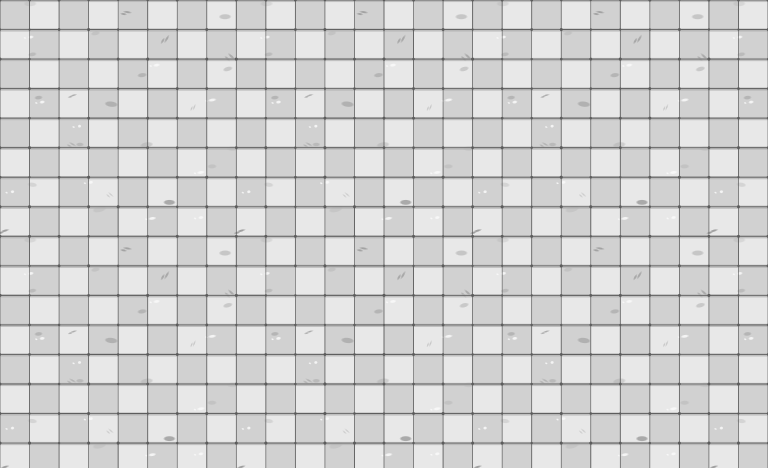
Write a Shadertoy shader that draws this texture.

```glsl
// Pale two-tone checker tiles with fine grout, corner dots, stains, scratches and chips.

const float TILES_ACROSS = 26.0;
const float PERIOD = 8.0;            // wear repeats every 8 x 8 tiles
const int STAINS = 15;
const int SCRATCHES = 8;
const int CHIPS = 10;

const vec3 LIGHT_TILE = vec3(0.91);
const vec3 DARK_TILE = vec3(0.82);
const vec3 BEVEL = vec3(0.70);
const vec3 GROUT = vec3(0.36);
const vec3 STAIN = vec3(0.64);
const vec3 SCRATCH = vec3(0.58);
const vec3 CHIP = vec3(0.98);

float hash(vec2 p) {
    return fract(sin(dot(p, vec2(127.1, 311.7))) * 43758.5453);
}

// Exact pixel coverage of a line with the given half width
float lineCover(float d, float halfWidth, float px) {
    float a = clamp(d + 0.5 * px, -halfWidth, halfWidth);
    float b = clamp(d - 0.5 * px, -halfWidth, halfWidth);
    return (a - b) / px;
}

float fillCover(float d, float px) {
    return clamp(0.5 - d / px, 0.0, 1.0);
}

float ellipse(vec2 p, vec2 radii, float angle) {
    float c = cos(angle), s = sin(angle);
    vec2 q = vec2(c * p.x + s * p.y, c * p.y - s * p.x);
    return (length(q / radii) - 1.0) * min(radii.x, radii.y);
}

// Offset from mark i of a layer, wrapped to the wear period
vec2 markOffset(vec2 p, float i, float layer) {
    vec2 spread = fract(i * vec2(0.7549, 0.5698) + layer * vec2(0.37, 0.61));
    vec2 jitter = vec2(hash(vec2(i, layer)), hash(vec2(layer, i + 9.0))) - 0.5;
    vec2 center = spread * PERIOD + jitter;
    return mod(p - center + 0.5 * PERIOD, PERIOD) - 0.5 * PERIOD;
}

vec3 addWear(vec3 color, vec2 p, float px) {
    // Broad, slightly tilted stains
    for (int n = 0; n < STAINS; n++) {
        float i = float(n);
        float size = hash(vec2(i, 3.7));
        vec2 radii = mix(vec2(0.09, 0.05), vec2(0.22, 0.095), size);
        float angle = 0.5 * (hash(vec2(i, 5.3)) - 0.65);
        float strength = mix(0.2, 0.9, hash(vec2(i, 8.1)));
        float d = ellipse(markOffset(p, i, 1.0), radii, angle);
        color = mix(color, STAIN, strength * fillCover(d, px));
    }
    // Paired short scratches
    for (int n = 0; n < SCRATCHES; n++) {
        float i = float(n);
        vec2 q = markOffset(p, i, 2.0);
        float angle = mix(-1.2, 0.8, hash(vec2(i, 11.9)));
        float scale = mix(0.6, 1.1, hash(vec2(i, 13.3)));
        float strength = mix(0.3, 0.9, hash(vec2(i, 15.7)));
        vec2 gap = scale * vec2(0.07, -0.035);
        float d = min(ellipse(q - gap, scale * vec2(0.12, 0.035), angle),
                      ellipse(q + gap, scale * vec2(0.09, 0.035), angle));
        color = mix(color, SCRATCH, strength * fillCover(d, px));
    }
    // Small bright chips with a crumb beside each
    for (int n = 0; n < CHIPS; n++) {
        float i = float(n);
        vec2 q = markOffset(p, i, 3.0);
        float size = mix(0.05, 0.12, hash(vec2(i, 17.1)));
        float d = min(ellipse(q, vec2(size, 0.045), -0.15),
                      ellipse(q + vec2(0.2, -0.03), vec2(0.035, 0.025), 0.4));
        color = mix(color, CHIP, 0.85 * fillCover(d, px));
    }
    return color;
}

vec3 addGrout(vec3 color, vec2 p, float px) {
    vec2 corner = floor(p + 0.5);
    vec2 d = p - corner;                     // offset from the nearest joints
    vec2 cell = mod(floor(p), PERIOD);
    vec2 joint = mod(corner, PERIOD);
    float varyX = hash(vec2(joint.x, cell.y) + 21.0);
    float varyY = hash(vec2(cell.x, joint.y) + 43.0);

    // Soft bevel bands beside the horizontal joints
    float bevel = lineCover(d.y - 0.015, 0.055, px);
    color = mix(color, BEVEL, 0.75 * bevel);

    // Thin dark joints of slightly uneven width
    float vertical = lineCover(d.x, mix(0.011, 0.016, varyX), px);
    float horizontal = lineCover(d.y, mix(0.012, 0.018, varyY), px);
    color = mix(color, GROUT, max(vertical, horizontal));

    // Rounded dots where joints cross
    float dotRadius = mix(0.035, 0.052, hash(joint + 65.0));
    return mix(color, GROUT, fillCover(length(d) - dotRadius, px));
}

void mainImage(out vec4 fragColor, in vec2 fragCoord) {
    // Tile units, measured from the top left
    float px = TILES_ACROSS / iResolution.x;
    vec2 p = vec2(fragCoord.x, iResolution.y - fragCoord.y) * px;

    vec2 cell = floor(p);
    vec3 color = mix(DARK_TILE, LIGHT_TILE, mod(cell.x + cell.y, 2.0));
    color = addWear(color, p, px);
    color = addGrout(color, p, px);
    fragColor = vec4(color, 1.0);
}
```
